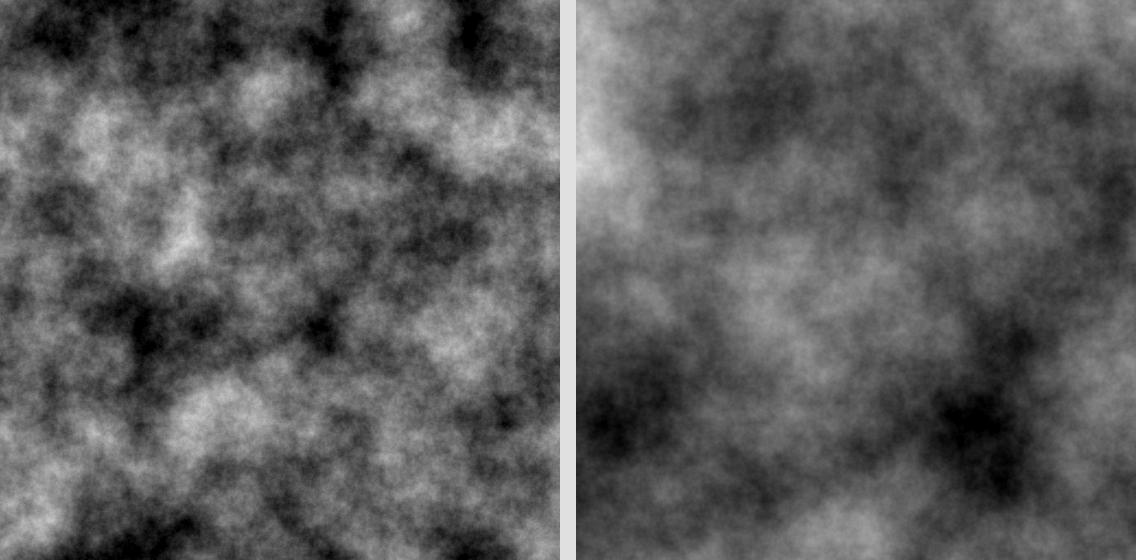
Left, the full canvas; right, a detail of the centre.
Reproduce this texture procedurally as a three.js fragment shader.

```glsl
// Draws soft grey clouds of tileable fractal gradient noise with fine grain.
varying vec2 vUv;

const int OCTAVES = 8;
const float BASE_CELLS = 4.0;
const float GAIN = 0.665;
const float MEAN_GREY = 0.365;
const float CONTRAST = 0.51;
const float TAU = 6.28318;

// Pseudo-random value from 0 to 1 for a lattice point and a seed.
float hash(vec2 point, float seed) {
  vec3 p = fract(vec3(point.xyx + seed * 17.3) * vec3(0.1031, 0.1030, 0.0973));
  p += dot(p, p.yzx + 33.33);
  return fract((p.x + p.y) * p.z);
}

// Slope contribution of one lattice corner, wrapped at the period.
float cornerSlope(vec2 cell, vec2 corner, vec2 local, float period, float seed) {
  float angle = TAU * hash(mod(cell + corner, period), seed);
  return dot(vec2(cos(angle), sin(angle)), local - corner);
}

// Periodic gradient noise, centred on zero.
float gradientNoise(vec2 position, float period, float seed) {
  vec2 cell = floor(position);
  vec2 local = fract(position);
  vec2 blend = local * local * local * (local * (local * 6.0 - 15.0) + 10.0);
  float bottom = mix(cornerSlope(cell, vec2(0.0, 0.0), local, period, seed),
                     cornerSlope(cell, vec2(1.0, 0.0), local, period, seed), blend.x);
  float top = mix(cornerSlope(cell, vec2(0.0, 1.0), local, period, seed),
                  cornerSlope(cell, vec2(1.0, 1.0), local, period, seed), blend.x);
  return mix(bottom, top, blend.y);
}

// Sum of octaves; each is shifted so the lattices do not line up.
float cloudNoise(vec2 uv, float baseCells, float gain) {
  float sum = 0.0;
  float amplitude = 1.0;
  float cells = baseCells;
  for (int i = 0; i < OCTAVES; i++) {
    float seed = float(i) + 1.0;
    vec2 shift = seed * vec2(0.37, 0.61);
    sum += amplitude * gradientNoise(uv * cells + shift, cells, seed);
    amplitude *= gain;
    cells *= 2.0;
  }
  return sum;
}

void main() {
  float clouds = cloudNoise(vUv, BASE_CELLS, GAIN);
  float grey = clamp(MEAN_GREY + CONTRAST * clouds, 0.0, 1.0);
  gl_FragColor = vec4(vec3(grey), 1.0);
}
```
